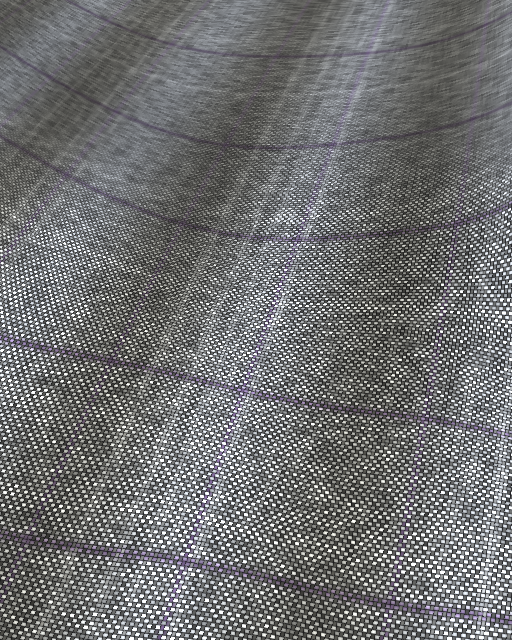
A Shadertoy shader for this texture:

```glsl
// Draped grey suiting: a plain weave with a pale and purple windowpane check.
// Cloth coordinates come from a perspective and sag mapping; each crossing is
// shaded as a rounded yarn, and the weave melts to its mean tone far away.

const vec2  THREADS      = vec2(88.0, 108.0);    // yarns per check, across and down
const vec2  PURPLE_AT    = vec2(0.0, 0.44);      // purple lines within a check
const vec2  PALE_AT      = vec2(0.75, 0.09);     // pale weft lines within a check
const float LINE_WIDTH   = 0.011;
const float SLUB         = 0.27;                 // unevenness of the yarns
const float FOLD_PERIOD  = 0.80;                 // folds, in checks
const float FOLD_DEPTH   = 0.19;
const vec3  WEFT_COLOR   = vec3(0.82, 0.83, 0.83);
const vec3  WARP_COLOR   = vec3(0.34, 0.34, 0.33);
const vec3  GAP_COLOR    = vec3(0.075, 0.075, 0.08);
const vec3  PURPLE_COLOR = vec3(0.43, 0.31, 0.51);
const vec3  COOL_LIGHT   = vec3(0.98, 1.00, 1.04);
const vec3  WARM_SHADE   = vec3(1.02, 1.01, 0.97);
const float COVER        = 0.62;                 // mean yarn cover seen from afar
const float TAU          = 6.2831853;

float hash(vec2 p) {
    return fract(sin(dot(p, vec2(41.3, 289.1))) * 4375.85);
}

// Soft line at c, repeating once per check
float line(float x, float c, float width) {
    float d = abs(fract(x - c + 0.5) - 0.5) / width;
    return exp(-d * d);
}

// Layered sines along a yarn, with a random phase for each yarn
float slub(float yarn, float s) {
    float phase = TAU * hash(vec2(yarn, 7.0));
    return 0.5 * (sin(s + phase) + sin(2.3 * s + 3.0 * phase));
}

// Canvas position to check coordinates: x counts warp checks, y weft checks
vec2 clothCoord(vec2 p) {
    float t = p.y;
    float left = -0.026 + 0.42 * t + 0.09 * t * t;
    float span = max(0.625 - 0.22 * t - 0.125 * t * t, 0.1);
    float tilt = 0.18 * (p.x - 0.39);
    float sag = 0.005 - 0.7 * (p.x - 0.47) * (p.x - 0.47);
    float h = t + mix(tilt, sag, smoothstep(0.35, 0.78, t));
    h += 0.005 * sin(13.0 * p.x + 5.0 * t);
    return vec2((p.x - left) / span, 1.25 * h + 1.3 * h * h * h - 0.126);
}

vec3 yarnColor(vec3 base, float pale, float purple, float uneven) {
    vec3 c = base * (1.0 + SLUB * uneven) + 0.20 * pale;
    return mix(c, PURPLE_COLOR, 0.72 * purple);
}

void mainImage(out vec4 fragColor, in vec2 fragCoord) {
    vec2 p = fragCoord / iResolution.y;
    vec2 uv = clothCoord(p);
    vec2 q = uv * THREADS;
    vec2 id = floor(q);
    vec2 f = q - id - 0.5;
    vec2 pixel = fwidth(q);

    // Check: purple lines, pale lines and a streaky pale warp band
    float warpPurple = line(uv.x, PURPLE_AT.x, LINE_WIDTH)
                     + line(uv.x, PURPLE_AT.y, LINE_WIDTH);
    float weftPurple = line(uv.y, PURPLE_AT.x, LINE_WIDTH)
                     + line(uv.y, PURPLE_AT.y, LINE_WIDTH);
    float u = fract(uv.x);
    float band = smoothstep(0.06, 0.16, u) * (1.0 - smoothstep(0.46, 0.52, u));
    float streak = 0.5 + 0.3 * sin(57.0 * uv.x) + 0.3 * sin(97.0 * uv.x + 1.0);
    float warpPale = band * streak * streak;
    float weftPale = line(uv.y, PALE_AT.x, LINE_WIDTH)
                   + 0.7 * line(uv.y, PALE_AT.y, 2.0 * LINE_WIDTH)
                   + 0.15 * sin(75.0 * uv.y) * sin(31.0 * uv.y);

    // Yarns
    vec3 warp = yarnColor(WARP_COLOR, warpPale, warpPurple, slub(id.x, 19.0 * uv.y));
    vec3 weft = yarnColor(WEFT_COLOR, weftPale, weftPurple, slub(id.y + 500.0, 23.0 * uv.x));

    // Plain weave: warp and weft take turns on top
    bool weftOver = mod(id.x + id.y, 2.0) < 0.5;
    vec2 yarnPos = weftOver ? f : f.yx;          // x along the yarn, y across it
    float blur = 0.3 * (weftOver ? pixel.y : pixel.x);
    float body = 1.0 - smoothstep(0.24 - blur, 0.52 + blur, abs(yarnPos.y));
    body *= 1.0 - 1.1 * yarnPos.x * yarnPos.x;
    vec3 top = (weftOver ? weft : warp) * (0.85 + 0.3 * hash(id));
    vec3 near = mix(GAP_COLOR, top, body);
    vec3 far = mix(GAP_COLOR, 0.5 * (warp + weft), COVER);

    // Detail fades with pixel size and with depth
    float detail = 1.0 - smoothstep(0.40, 0.95, max(pixel.x, pixel.y));
    detail *= 1.0 - 0.7 * smoothstep(0.55, 1.0, p.y);
    vec3 color = mix(far, near, detail);

    // Folds run along the warp, with a weaker roll across
    float fold = cos(TAU * (uv.x - 0.42) / FOLD_PERIOD);
    float roll = sin(3.2 * uv.y + 2.0 * p.x);
    color *= 1.04 + FOLD_DEPTH * fold + 0.06 * roll;
    color *= mix(WARM_SHADE, COOL_LIGHT, 0.5 + 0.5 * fold);
    fragColor = vec4(clamp(color, 0.0, 1.0), 1.0);
}
```
